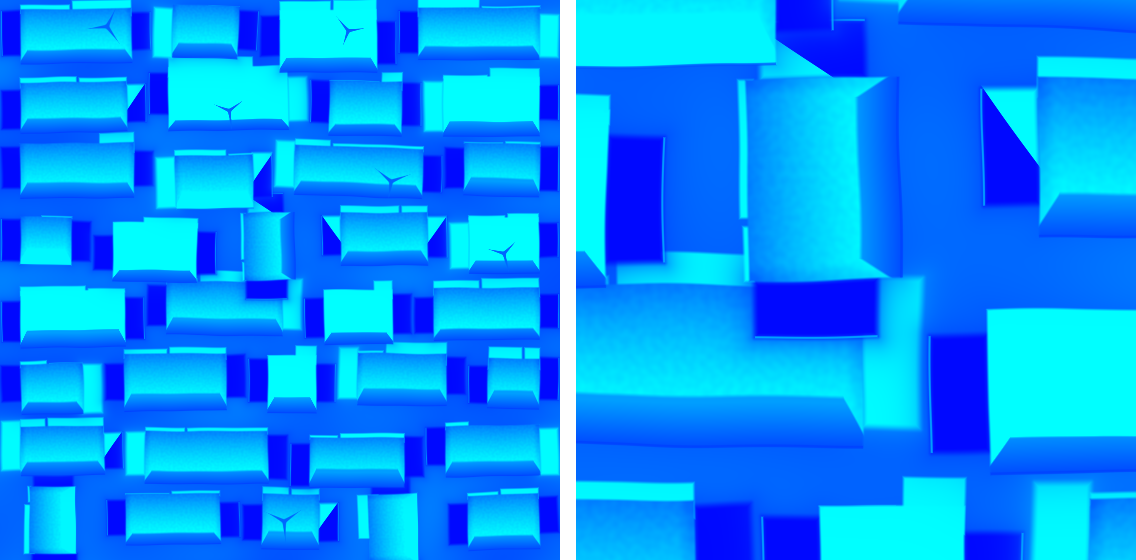
Left: the whole. Right: its middle third, enlarged.
Reproduce this texture map procedurally as a WebGL 2 fragment shader.

```glsl
#version 300 es
precision highp float;

uniform vec2 u_resolution;
out vec4 outColor;

#define ROWS 8.0
#define MAX_COLUMNS 5
#define CELL_JITTER 0.42
#define TILT 0.07
#define BRIGHT_SHARE 0.34
#define SLAB_SHARE 0.2
#define CRACK_SHARE 0.12
#define END_SIZE vec2(0.017, 0.035)
#define DARK 0.03
#define GROUT 0.41
#define LIT 0.99

float hash(vec2 id, float salt) {
    vec3 v = fract(vec3(id, salt) * vec3(0.1031, 0.1137, 0.0973) + 0.17);
    v += dot(v, v.yzx + 33.33);
    return fract((v.x + v.y) * v.z);
}

float gradientDot(vec2 cell, vec2 offset) {
    float angle = 6.2832 * hash(cell, 7.0);
    return dot(vec2(cos(angle), sin(angle)), offset);
}

float gradientNoise(vec2 p) {
    vec2 i = floor(p), f = p - i, u = f * f * (3.0 - 2.0 * f), e = vec2(1, 0);
    return mix(mix(gradientDot(i, f), gradientDot(i + e, f - e), u.x),
               mix(gradientDot(i + e.yx, f - e.yx), gradientDot(i + 1.0, f - 1.0), u.x), u.y);
}

float boxDistance(vec2 p, vec2 halfSize) {
    vec2 d = abs(p) - halfSize;
    return length(max(d, 0.0)) + min(max(d.x, d.y), 0.0);
}

float fill(float d, float softness) {
    float s = softness + 0.8 / u_resolution.y;
    return 1.0 - smoothstep(-s, s, d);
}

// Column border, loose inside the canvas and fixed at its sides
float border(float i, float row, float count) {
    float inner = step(0.5, i) * step(i, count - 0.5);
    return (i + inner * CELL_JITTER * (hash(vec2(i, row), 1.0) - 0.5)) / count;
}

// Block beside a brick: dark recess, pale slab or a recess cut by a lit wedge
float drawEnd(float g, vec2 q, float side, vec2 size, vec2 id) {
    float salt = 20.0 + side * 5.0;
    vec2 p = q - vec2(side * (size.x + END_SIZE.x), 0.016 * (hash(id, salt) - 0.3));
    float kind = hash(id, salt + 1.0);
    float slab = step(kind, SLAB_SHARE);
    vec2 halfSize = END_SIZE * vec2(1.0, 0.85 + 0.3 * hash(id, salt + 2.0) + 0.2 * slab);
    float d = boxDistance(p, halfSize);
    float tone = mix(DARK, LIT, slab);
    float wedge = fill(p.x * side * 1.4 - p.y + 0.012, 0.0) * step(0.88, kind);
    tone = mix(tone, LIT, wedge);
    g = mix(g, 0.25 + 0.4 * slab, 0.6 * exp(-max(d, 0.0) * 130.0));
    g = mix(g, tone, fill(d, 0.0025));
    float rim = max(abs(p.x * side - halfSize.x) - 0.0006, abs(p.y) - halfSize.y);
    return mix(g, 0.8, 0.7 * fill(rim, 0.0) * step(0.45, kind));
}

// Pale ledge above a brick, split in two pieces of unequal height
float drawLedge(float g, vec2 q, vec2 size, vec2 id) {
    float split = size.x * (hash(id, 40.0) - 0.5);
    float part = step(split, q.x);
    float rise = 0.022 * hash(id, 41.0 + part) - 0.002;
    float d = max(abs(q.x) - size.x, abs(q.y - size.y) - rise);
    d = max(d, 0.0025 - abs(q.x - split));
    return mix(g, LIT, fill(d, 0.0008));
}

// Front face with a vertical ramp, a lower bevel and now and then a crack
float drawFace(float g, vec2 q, vec2 size, vec2 id, float bright, float grain) {
    float d = boxDistance(q, size);
    float height = q.y / size.y * 0.5 + 0.5;
    float face = mix(1.03, 0.5, pow(clamp(height, 0.0, 1.0), 1.6)) + 0.6 * bright;
    face -= 0.12 * smoothstep(0.012, 0.0, size.x - abs(q.x)) - 0.04 * grain;

    float inset = size.x - abs(q.x);
    float bevelTop = min(0.026, 0.007 + 1.6 * inset) * (0.75 + 0.5 * hash(id, 50.0));
    float fromBottom = q.y + size.y;
    float bevel = mix(0.3, 0.62, clamp(fromBottom / 0.026, 0.0, 1.0));
    bevel = mix(bevel, 0.97, step(0.78, hash(id, 51.0)));
    face = mix(face, bevel, fill(fromBottom - bevelTop, 0.0012));

    vec2 c = q - size * (vec2(hash(id, 52.0), hash(id, 53.0)) - 0.4);
    float r = length(c), spokes = abs(sin(1.5 * atan(c.y, c.x) + 6.0 * hash(id, 54.0)));
    float crack = fill(r * spokes - 0.005 * (1.0 - r / 0.032), 0.0005);
    face = mix(face, 0.4, crack * step(hash(id, 55.0), CRACK_SHARE));

    g = mix(g, clamp(face, 0.0, 1.0), fill(d, 0.0006));
    float seam = max(abs(fromBottom) - 0.0008, -inset);
    return mix(g, 0.22, 0.6 * fill(seam, 0.0));
}

float drawBrick(float g, vec2 p, vec2 id, float left, float right, float grain) {
    float bright = step(hash(id, 2.0), BRIGHT_SHARE);
    vec2 center = vec2(0.5 * (left + right), (id.y + 0.5 + 0.22 * (hash(id, 3.0) - 0.5)) / ROWS);
    vec2 size = vec2(max(0.5 * (right - left) - 0.037, 0.032),
                     0.042 + 0.009 * hash(id, 4.0) + 0.006 * bright);
    float angle = TILT * (hash(id, 5.0) - 0.5);
    vec2 q = mat2(cos(angle), sin(angle), -sin(angle), cos(angle)) * (p - center);
    if (hash(id, 6.0) < 0.05) { q = vec2(q.y, -q.x); size.x = 0.06; }

    g = mix(g, 0.33, 0.35 * exp(-max(boxDistance(q, size), 0.0) * 90.0));
    g = drawEnd(g, q, -1.0, size, id);
    g = drawEnd(g, q, 1.0, size, id);
    g = drawLedge(g, q, size, id);
    return drawFace(g, q, size, id, bright, grain);
}

void main() {
    vec2 p = gl_FragCoord.xy / u_resolution;
    float g = GROUT + 0.22 * gradientNoise(p * 5.0);
    float grain = gradientNoise(p * 230.0);
    vec2 bent = p + 0.0025 * vec2(gradientNoise(p * 14.0), gradientNoise(p * 14.0 + 40.0));

    for (int k = -1; k <= 1; k++) {
        float row = floor(p.y * ROWS) + float(k);
        if (row < 0.0 || row >= ROWS) continue;
        float count = 4.0 + step(0.6, hash(vec2(row, 3.0), 9.0));
        for (int i = 0; i < MAX_COLUMNS; i++) {
            float column = float(i);
            if (column >= count) break;
            g = drawBrick(g, bent, vec2(column, row), border(column, row, count),
                          border(column + 1.0, row, count), grain);
        }
    }
    outColor = vec4(0.0, clamp(g, 0.0, 1.0), 1.0, 1.0);
}
```
